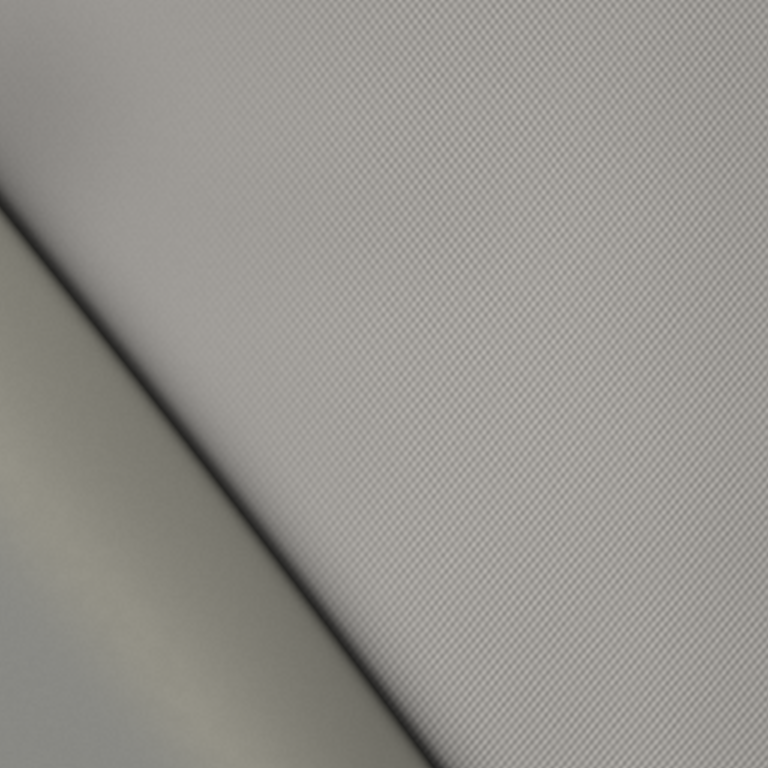
Write a three.js fragment shader that draws this texture.

```glsl
// Grey twill fabric with a smooth folded flap and a soft diagonal crease shadow.
varying vec2 vUv;

const vec2 CREASE_NORMAL = vec2(0.7915, 0.6112);
const float CREASE_OFFSET = 0.448;
const float RIBS = 118.0;

float hash(vec2 p) {
  vec3 q = fract(vec3(p.xyx) * 0.1031);
  q += dot(q, q.yzx + 33.33);
  return fract((q.x + q.y) * q.z);
}

float noise(vec2 p) {
  vec2 cell = floor(p);
  vec2 f = fract(p);
  f = f * f * (3.0 - 2.0 * f);
  float low = mix(hash(cell), hash(cell + vec2(1.0, 0.0)), f.x);
  float high = mix(hash(cell + vec2(0.0, 1.0)), hash(cell + 1.0), f.x);
  return mix(low, high, f.y);
}

float bell(float x, float width) {
  return exp(-x * x / (width * width));
}

// Sine ribs running across the given direction, spaced evenly.
float ribs(vec2 p, vec2 direction, float count) {
  return cos(6.28318 * count * dot(p, normalize(direction)));
}

// Two crossing diagonals; the rising one dominates toward the lower right.
float weave(vec2 p) {
  vec2 warp = 0.0012 * vec2(noise(p * 23.0), noise(p * 23.0 + 40.0));
  float rising = ribs(p + warp, vec2(0.76, -0.65), RIBS);
  float falling = ribs(p + warp, vec2(0.80, 0.60), RIBS * 0.95);
  float lean = smoothstep(-0.4, 0.8, p.x - p.y);
  float threads = mix(0.5, 0.72, lean) * rising + mix(0.5, 0.28, lean) * falling;
  return threads * mix(0.75, 1.2, noise(p * 90.0));
}

// Light cloth: broad shading, focus falloff and threads.
vec3 fabric(vec2 p, float d) {
  float light = 0.602 + 0.032 * bell(length(p - vec2(0.62, 0.52)), 0.48);
  light -= 0.08 * bell(length((p - vec2(0.0, 0.84)) * vec2(1.0, 0.8)), 0.14);
  light -= 0.02 * smoothstep(0.8, 1.0, p.x);
  light += 0.012 * (noise(p * 7.0) - 0.5);
  float focus = smoothstep(0.24, 0.64, p.x + 0.06 * p.y);
  light += weave(p) * mix(0.003, 0.068, focus);
  float shadow = 0.66 * exp(-max(d, 0.0) / 0.021) * (1.0 - smoothstep(0.05, 0.13, d));
  return light * vec3(1.008, 0.990, 0.962) * (1.0 - shadow);
}

// Rolled flap: a warm ridge of light and a cooler lower corner.
vec3 flap(vec2 p, float d) {
  float light = mix(0.465, 0.535, smoothstep(0.0, -0.2, d));
  float ridge = bell(d + 0.215, 0.058);
  light += 0.032 * ridge + 0.025 * smoothstep(0.3, 0.75, p.y);
  light -= 0.035 * smoothstep(0.25, 0.55, p.x);
  light += 0.012 * (noise(p * 60.0) - 0.5) * ridge;
  vec3 warm = vec3(1.015, 1.0, 0.925);
  vec3 cool = vec3(1.0, 1.0, 0.965);
  vec3 tint = mix(warm, cool, smoothstep(-0.2, -0.32, d));
  float rim = 0.55 * exp(min(d, 0.0) / 0.008);
  return light * tint * (1.0 - rim);
}

void main() {
  float bow = 0.005 * sin(3.14159 * clamp(vUv.x / 0.566, 0.0, 1.0));
  float d = dot(vUv, CREASE_NORMAL) - CREASE_OFFSET - bow;
  vec3 color = mix(flap(vUv, d), fabric(vUv, d), smoothstep(-0.004, 0.004, d));

  // Deep line where the two layers meet, then fine grain.
  color *= 1.0 - 0.32 * bell(d - 0.003, 0.010);
  color += 0.012 * (noise(vUv * 256.0) - 0.5);
  gl_FragColor = vec4(color, 1.0);
}
```
